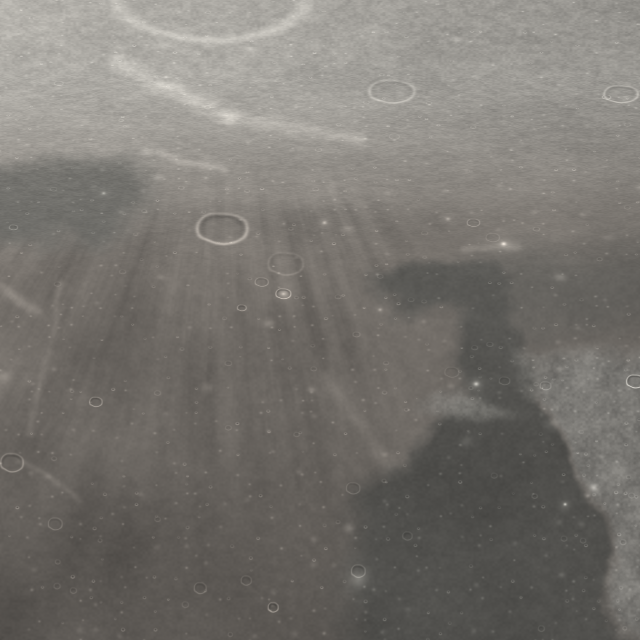
Reproduce this texture procedurally as a Shadertoy shader.

```glsl
const vec3 WARM_TINT = vec3(1.045, 1, .95);
const vec3 PALE_TINT = vec3(1.015, 1, .965);
const vec3 MARE_TINT = vec3(1.01, 1, .96);
const float MARE_LEVEL = .305;
const float HIGHLAND_LEVEL = .475;
const float GRAIN = .1;
const float COAST_WARP = .075;
const vec2 RAY_PIVOT = vec2(.36, 1.05);

// Large craters: centre, radius, rim strength
const vec4 CRATERS[] = vec4[](
    vec4(.332, 1.005, .153, .11), vec4(.348, .643, .04, .2),
    vec4(.613, .857, .036, .13), vec4(.971, .853, .027, .15),
    vec4(.447, .588, .028, .07), vec4(.443, .541, .012, .22),
    vec4(.378, .519, .007, .16), vec4(.15, .372, .01, .17),
    vec4(.019, .277, .018, .16), vec4(.993, .404, .014, .3),
    vec4(.427, .051, .008, .2), vec4(.74, .652, .01, .12));

// Fresh impacts: centre, glow radius, strength
const vec4 IMPACTS[] = vec4[](
    vec4(.787, .619, .008, .42), vec4(.744, .4, .008, .45),
    vec4(.56, .095, .026, .17), vec4(.507, .652, .007, .28),
    vec4(.162, .698, .006, .26), vec4(.883, .212, .005, .45),
    vec4(.928, .238, .01, .28), vec4(.594, .516, .006, .22),
    vec4(.443, .541, .013, .25), vec4(.7, .658, .007, .2));

// Bright rays: start and end points, then width and strength
const vec4 RAYS[] = vec4[](
    vec4(.19, .9, .355, .815), vec4(.355, .815, .56, .78),
    vec4(.225, .76, .35, .735), vec4(.51, .41, .61, .27),
    vec4(.03, .28, .12, .22), vec4(.1, .56, .045, .32),
    vec4(0, .55, .06, .515), vec4(.73, .615, .81, .615));
const vec2 RAY_SHAPE[] = vec2[](
    vec2(.014, .12), vec2(.011, .08), vec2(.006, .08), vec2(.012, .05),
    vec2(.005, .05), vec2(.006, .05), vec2(.009, .09), vec2(.006, .07));

float hash(vec2 p) {
    vec3 q = fract(p.xyx * .1031);
    q += dot(q, q.yzx + 33.33);
    return fract((q.x + q.y) * q.z);
}

float noise(vec2 p) {
    vec2 i = floor(p), f = fract(p);
    f = f * f * (3. - 2. * f);
    return mix(mix(hash(i), hash(i + vec2(1, 0)), f.x),
               mix(hash(i + vec2(0, 1)), hash(i + 1.), f.x), f.y);
}

// Layered noise centred on zero
float fbm(vec2 p) {
    float sum = -.48, amp = .5;
    for (int i = 0; i < 5; i++) {
        sum += amp * noise(p);
        p = mat2(1.6, 1.2, -1.2, 1.6) * p + 7.3;
        amp *= .5;
    }
    return sum;
}

float blob(vec2 p, vec2 centre, vec2 radius) {
    return (1. - length((p - centre) / radius)) * min(radius.x, radius.y);
}

float segment(vec2 p, vec2 a, vec2 b) {
    vec2 d = b - a;
    return length(p - a - d * clamp(dot(p - a, d) / dot(d, d), 0., 1.));
}

// Rim and shaded wall of one crater
float crater(vec2 offset, float radius, float squash, float pixel) {
    vec2 q = offset / vec2(1, squash);
    float width = max(radius * .09, pixel * .8);
    float d = length(q) - radius + (noise(offset * 1.8 / radius + 9.) - .5) * radius * .16;
    float side = q.y / max(length(q), 1e-4);
    float wall = (d / width + 2.2) / 1.5;
    return exp(-d * d / (width * width)) * (.8 - .3 * side) - .25 * exp(-wall * wall) * (.6 + side);
}

// One small crater or bright dot per chosen cell
float scatter(vec2 p, float cells, float density, float squash, float pixel) {
    vec2 id = floor(p * cells);
    vec2 centre = .25 + .5 * vec2(hash(id + 17.1), hash(id + 43.7));
    float radius = mix(.06, .15, hash(id + 71.3)) / cells;
    vec2 offset = (fract(p * cells) - centre) / cells;
    float d = length(offset / vec2(1, squash));
    float spot = exp(-d * d / (radius * radius + pixel * pixel));
    float mark = mix(crater(offset, radius, squash, pixel), spot, step(.4, hash(id + 5.9)));
    return step(hash(id + cells), density) * mark * mix(.4, 1., hash(id + 29.));
}

void mainImage(out vec4 fragColor, in vec2 fragCoord) {
    vec2 uv = fragCoord / iResolution.xy;
    float pixel = 1. / iResolution.y, x = uv.x, y = uv.y;
    float squash = mix(.95, .42, y);
    float upland = smoothstep(.55, .9, y);
    vec2 ground = uv * vec2(1, mix(1.1, 1.9, upland));
    vec2 w = uv + COAST_WARP * vec2(fbm(uv * 13.), fbm(uv * 13. + 31.));

    // Broad light falling off towards the bottom
    float level = mix(.335, .41, smoothstep(.05, .5, y)) + .23 * smoothstep(.5, .92, y);
    level += .12 * (.5 - x) * upland + .1 * fbm(ground * 6.);

    // Fine streaks fanning out below the uplands
    vec2 fan = uv - RAY_PIVOT;
    float streaks = fbm(vec2(fan.x / fan.y * 22., length(fan) * 4.));
    level += .13 * streaks * smoothstep(0., .4, y) * smoothstep(.8, .6, y) * smoothstep(.75, .5, x);

    // Dark plains
    float eastEdge = .94 - .6 * max(w.y - .22, 0.) + .13 * max(.22 - w.y, 0.);
    float westEdge = .56 + .9 * max(w.y - .2, 0.);
    float south = smoothstep(-.008, .012, eastEdge - w.x)
        * smoothstep(-.06 + .05 * smoothstep(.15, .33, y), .035, w.x - westEdge);
    float north = smoothstep(-.012, .02, max(blob(w, vec2(.7, .55), vec2(.125, .052)),
        blob(w, vec2(.775, .45), vec2(.055, .12))));
    float east = .6 * smoothstep(-.04, .05, blob(w, vec2(.9, .55), vec2(.2, .075)));
    float west = smoothstep(-.018, .03, max(blob(w, vec2(.15, .69), vec2(.11, .065)),
        blob(w, vec2(.02, .68), vec2(.13, .07))));
    float mare = max(south, max(north, east));
    level = mix(level, MARE_LEVEL + .05 * smoothstep(.3, .6, y) + .06 * fbm(uv * 9.), mare);
    level = mix(level, .415, .8 * west);

    // Bright highland and shore patches
    float highland = smoothstep(-.008, .02, w.x - eastEdge) * smoothstep(.47, .42, w.y);
    float shore = max(blob(w, vec2(.73, .365), vec2(.055, .025)),
        blob(w, vec2(.86, .425), vec2(.05, .035)));
    highland = max(highland, .85 * smoothstep(-.012, .016, shore));
    level = mix(level, HIGHLAND_LEVEL + .16 * fbm(uv * 24.), highland);

    // Rays
    float dust = .93 + 1.2 * fbm(ground * 40.);
    for (int i = 0; i < RAYS.length(); i++) {
        float d = segment(mix(uv, w, .3), RAYS[i].xy, RAYS[i].zw) / RAY_SHAPE[i].x;
        level += RAY_SHAPE[i].y * exp(-d * d) * dust;
    }

    // Surface grain, rougher on bright ground
    float bright = max(upland, highland);
    level += GRAIN * (.4 + .7 * bright) * (fbm(ground * 75.) + .5 * noise(ground * 240.) - .25);

    // Craters and fresh impacts
    for (int i = 0; i < CRATERS.length(); i++) {
        vec4 c = CRATERS[i];
        level += c.w * crater(uv - c.xy, c.z, squash, pixel);
    }
    for (int i = 0; i < IMPACTS.length(); i++) {
        vec4 s = IMPACTS[i];
        float d = length((uv - s.xy) / vec2(1, mix(1., squash, .7))) / s.z;
        level += s.w * (.4 * exp(-d) + .6 * exp(-d * d * 4.));
    }
    for (float cells = 13.; cells < 70.; cells = cells * 2. + 3.)
        level += .12 * scatter(uv + cells * .037, cells, .22 + .22 * highland, squash, pixel);

    vec3 tint = mix(mix(WARM_TINT, PALE_TINT, bright), MARE_TINT, max(mare, west));
    fragColor = vec4(clamp(level * tint, 0., 1.), 1);
}
```
